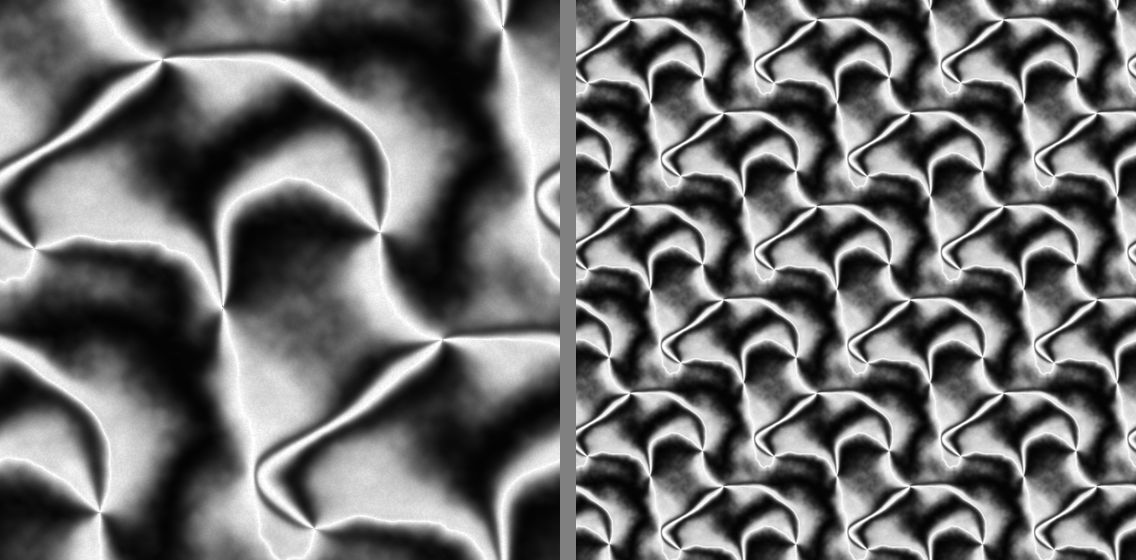
Left, the tile; right, the same tile 3 across and 3 down.
This texture is drawn by a WebGL 1 fragment shader. Its source:

```glsl
precision highp float;
uniform vec2 u_resolution;

const float TAU = 6.2831853;

float hash(vec2 p, float seed) {
  return fract(sin(dot(p, vec2(127.1, 311.7)) + seed * 74.7) * 43758.5453);
}

// Value noise in -1..1 that wraps after one unit
float wrapNoise(vec2 p, float cells, float seed) {
  vec2 g = p * cells;
  vec2 i = floor(g);
  vec2 f = g - i;
  f = f * f * f * (f * (f * 6.0 - 15.0) + 10.0);
  vec2 lo = mod(i, cells);
  vec2 hi = mod(i + 1.0, cells);
  float bottom = mix(hash(lo, seed), hash(vec2(hi.x, lo.y), seed), f.x);
  float top = mix(hash(vec2(lo.x, hi.y), seed), hash(hi, seed), f.x);
  return 2.0 * mix(bottom, top, f.y) - 1.0;
}

float clouds(vec2 p, float cells, float seed) {
  float sum = 0.0;
  float gain = 0.5;
  for (int i = 0; i < 4; i++) {
    sum += gain * wrapNoise(p, cells, seed + float(i));
    cells *= 2.0;
    gain *= 0.5;
  }
  return sum;
}

// Complex field: plane waves with whole wave numbers and random phases
vec2 waveField(vec2 p, float seed) {
  vec2 sum = vec2(0.0);
  for (int i = -2; i <= 2; i++) {
    for (int j = -2; j <= 2; j++) {
      vec2 k = vec2(float(i), float(j));
      float energy = dot(k, k);
      float weight = energy * exp(-0.75 * energy);
      float angle = TAU * (dot(k, p) + hash(k + 7.0, seed));
      sum += weight * vec2(cos(angle), sin(angle));
    }
  }
  return sum;
}

// Three folds around each vortex, bent so that they spread unevenly
float foldAngle(vec2 p) {
  vec2 z = waveField(p, 3.0);
  float bend = 0.5 * z.x / (length(z) + 0.02);
  return 1.5 * atan(z.y, z.x) + bend + 0.65 * clouds(p, 5.0, 11.0);
}

// The tile repeats along both diagonals
vec2 diagonal(vec2 uv) {
  return vec2(uv.x + uv.y, uv.x - uv.y);
}

// Approximate distance to the nearest crest line
float crestDistance(vec2 uv, float angle) {
  vec2 e = vec2(0.002, 0.0);
  vec2 slope = vec2(sin(foldAngle(diagonal(uv + e.xy)) - angle),
                    sin(foldAngle(diagonal(uv + e.yx)) - angle));
  return abs(sin(angle)) / max(length(slope) / e.x, 5.0);
}

float screenBlend(float a, float b) {
  return 1.0 - (1.0 - a) * (1.0 - b);
}

void main() {
  vec2 uv = gl_FragCoord.xy / u_resolution;
  vec2 p = diagonal(uv);
  float angle = foldAngle(p);

  // Soft light and dark folds, drifting away from the crests
  float drift = 1.6 * wrapNoise(p, 4.0, 29.0);
  float fold = 0.5 + 0.5 * cos(2.0 * angle + drift);
  fold = mix(fold, smoothstep(0.0, 1.0, fold), 0.5);
  float haze = clouds(p, 6.0, 41.0);
  float shade = 0.015 + pow(fold, 0.88) * (0.86 + 0.24 * haze);

  // Sharp white crests with a halo
  float d = crestDistance(uv, angle);
  float glow = 0.72 * exp(-d / 0.006) + 0.27 * exp(-d / 0.024);
  shade = screenBlend(shade, glow);

  // Faint grain in the lit parts
  shade += 0.03 * shade * wrapNoise(p, 240.0, 53.0);
  gl_FragColor = vec4(vec3(clamp(shade, 0.0, 1.0)), 1.0);
}
```
